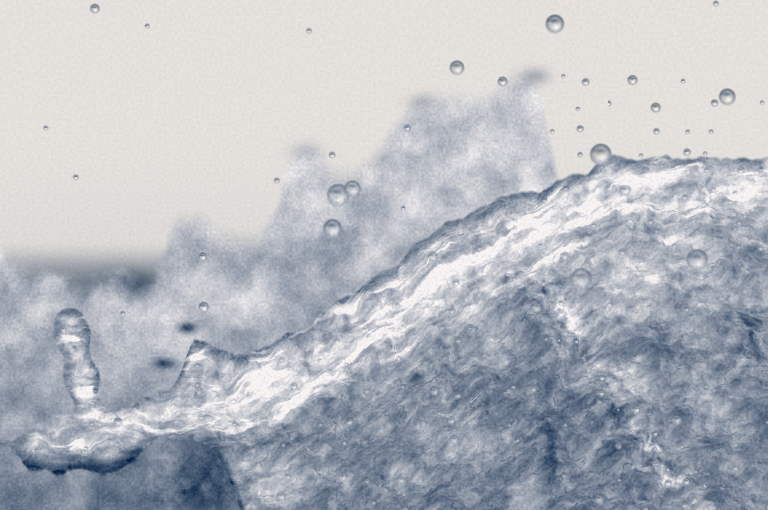
Reproduce this texture procedurally as a WebGL 1 fragment shader.

```glsl
precision highp float;
uniform vec2 u_resolution;

#define SKY_TONE .878
#define SPRAY_TONE .72
#define WATER_TONE .6
#define RIM_DARK .4
#define MOTTLE .42
#define GRAIN .1
#define SHADOW_TINT vec3(-.14, .01, .17)

vec2 hash2(vec2 p) {
  vec3 q = fract(p.xyx * vec3(.1031, .103, .0973));
  q += dot(q, q.yzx + 33.33);
  return fract((q.xx + q.yz) * q.zy);
}

float corner(vec2 i, vec2 f, vec2 o) { return dot(hash2(i + o) * 2. - 1., f - o); }

float noise(vec2 p) {
  vec2 i = floor(p), f = fract(p), w = f * f * (3. - 2. * f);
  return mix(mix(corner(i, f, vec2(0)), corner(i, f, vec2(1, 0)), w.x),
    mix(corner(i, f, vec2(0, 1)), corner(i, f, vec2(1)), w.x), w.y);
}

float fbm(vec2 p) {
  float sum = 0., amp = .6;
  for (int i = 0; i < 4; i++) {
    sum += amp * noise(p);
    p = mat2(1.6, 1.2, -1.2, 1.6) * p + 7.3;
    amp *= .55;
  }
  return sum;
}

float rise(float x, float a, float b, float h) { return h * smoothstep(a, b, x); }

float blob(vec2 p, float x, float y, float rx, float ry) {
  vec2 q = (p - vec2(x, y)) / vec2(rx, ry);
  return exp(-dot(q, q));
}

// Upper edge of the front wave
float crest(float x) {
  return .137 + rise(x, 0., .137, .05) + rise(x, .2, .333, .05)
    + rise(x, .33, .385, .09) - rise(x, .4, .46, .02) + rise(x, .46, .6, .04)
    + rise(x, .58, .68, .07) + rise(x, .67, .76, .05) + rise(x, .75, .86, .085)
    + rise(x, .84, 1.02, .068) + rise(x, 1.02, 1.15, .04) + rise(x, 1.145, 1.18, .03);
}

// Upper edge of the blurred spray
float sprayTop(float x) {
  return .48 - rise(x, 0., .2, .04) + rise(x, .28, .36, .13) - rise(x, .38, .44, .04)
    + rise(x, .5, .6, .16) - rise(x, .61, .66, .03) + rise(x, .69, .83, .14)
    + rise(x, .93, 1.02, .05) - rise(x, 1.03, 1.14, .32);
}

// Lens-like drop: dark upper rim, bright lower centre
void drop(inout float tone, vec2 p, float x, float y, float r, float strength) {
  vec2 q = (p - vec2(x, y)) / r;
  float d = length(q), aa = 1.5 / (u_resolution.y * r);
  float shade = .76 - .4 * smoothstep(.5, 1., d) * (.6 + .4 * q.y)
    - .3 * blob(q, -.1, .35, .6, .25) + .2 * blob(q, .15, -.35, .4, .4);
  tone = mix(tone, shade, strength * smoothstep(1. + aa, 1. - aa, d));
}

// Drops on a jittered grid
void scatter(inout float tone, vec2 p, float cell, float density, float strength) {
  vec2 id = floor(p / cell), k = hash2(id + 17.7);
  vec2 c = (id + .25 + .5 * hash2(id + 41. * cell)) * cell;
  if (k.y < density) drop(tone, p, c.x, c.y, cell * mix(.07, .2, k.x * k.x), strength);
}

void main() {
  vec2 p = gl_FragCoord.xy / u_resolution.y;
  float px = 1.5 / u_resolution.y, x = p.x, y = p.y;
  float soft = fbm(p * 11.), fine = fbm(p * 34. + soft * 2.);

  // Sky and dark horizon
  float tone = SKY_TONE - .03 * smoothstep(.75, .45, y);
  tone = mix(tone, .5, smoothstep(.53, .44, y));

  // Out-of-focus spray
  float spray = SPRAY_TONE - .2 * smoothstep(.38, 0., y) + .06 * smoothstep(.45, .75, y)
    + MOTTLE * soft + .1 * fine + .1 * blob(p, .34, .42, .1, .07) - .07 * blob(p, .6, .42, .18, .08);
  float haze = smoothstep(.03, -.03, y - sprayTop(x) - .08 * soft);
  tone = mix(tone, spray, haze);
  tone -= .3 * blob(p, .245, .44, .05, .025) + .2 * blob(p, 1.05, .85, .025, .016)
    + .13 * blob(p, .6, .7, .03, .02) + .12 * blob(p, .83, .8, .03, .016)
    + .5 * blob(p, .367, .357, .016, .01) + .4 * blob(p, .325, .287, .022, .01)
    + (.17 + .5 * fine) * blob(p, .37, .05, .13, .09);

  // Front water with its raised finger
  float under = .13 - rise(x, 0., .06, .055) + rise(x, .2, .34, .072) - rise(x, .4, .53, .25);
  float top = crest(x) + .018 * noise(vec2(x * 22., 3)) + .008 * noise(vec2(x * 60., 8));
  vec2 axis = vec2(.038, -.175), tip = p - vec2(.137, .365);
  float along = clamp(dot(tip, axis) / dot(axis, axis), 0., 1.);
  float finger = length(tip - axis * along) - .031 - .005 * sin(along * 13.);
  float edge = min(max((y - top) * .75, (under + .05 * soft - y) * .6), finger);
  float water = smoothstep(px, -px, edge);

  // Glints along the flow line and curling dark creases
  float flow = y - .18 - rise(x, .3, 1.35, .46);
  float streak = fbm(vec2(x * 7., flow * 30. + soft * 1.5));
  float ripple = fbm(vec2(x * 16. + 4., flow * 65. + soft * 3.));
  float swirl = fbm(p * 17. + 1.2 * vec2(streak, soft) + 5.);
  float crease = smoothstep(.07, 0., abs(swirl)) * smoothstep(-.1, .2, fine);
  float band = smoothstep(-.09 - .05 * x, -.02, flow + .05 * soft);
  float body = WATER_TONE - .08 * smoothstep(.3, 0., y) + MOTTLE * (.5 * soft + .7 * swirl)
    + .4 * fine + .22 * ripple - .14 * crease
    + .16 * blob(p, 1.27, .45, .18, .09) - .12 * blob(p, 1.1, .2, .15, .1)
    - .16 * blob(p, 1.29, .33, .06, .04) + .2 * blob(p, 1.23, .25, .05, .03)
    + .2 * blob(p, .53, .06, .07, .05) + .18 * blob(p, .93, .13, .07, .04);
  float sheet = .74 + .4 * streak + .35 * ripple + .5 * fine - .13 * crease
    + .2 * smoothstep(.05, .25, streak + .4 * ripple) + .13 * exp(-flow * flow * 400.);
  float wave = mix(body, sheet, band);
  wave -= .4 * smoothstep(-.1, .25, swirl) * blob(p, 1.48, .39, .06, .12);

  // Foam ribbon running down through the water
  float ribbon = blob(p, 1.362 - .68 * y, y, .032, 1.) * smoothstep(.48, .4, y);
  wave += ribbon * (.07 + .6 * fine);
  scatter(wave, p, .035, .9 * ribbon, .8);
  scatter(wave, p + .013, .055, .3 + .2 * band, .6);
  wave -= RIM_DARK * smoothstep(-.024, -.002, edge) * (.6 + 1.3 * streak + fine);
  tone = mix(tone, clamp(wave, .12, .95), water);

  // Airborne drops, densest at the upper right
  float air = (1. - water) * smoothstep(.15, .35, y);
  scatter(tone, p + .03, .05, .05 + .2 * smoothstep(.95, 1.4, x), air);

  // Largest drops and bubbles
  drop(tone, p, 1.088, .953, .018, .95);
  drop(tone, p, 1.426, .81, .016, .95);
  drop(tone, p, .896, .867, .014, .9);
  drop(tone, p, .652, .552, .018, .85);
  drop(tone, p, .663, .617, .022, .7);
  drop(tone, p, .691, .63, .016, .7);
  drop(tone, p, 1.178, .697, .021, .85);
  drop(tone, p, 1.139, .453, .021, .6);
  drop(tone, p, 1.367, .49, .021, .75);

  // Cool shadows, warm sky and fine grain
  float cool = max(water, haze);
  tone = clamp(tone + GRAIN * (.4 + .6 * cool) * noise(p * 190.), .08, .96);
  vec3 color = tone + SHADOW_TINT * (.84 - tone) + mix(vec3(.01, 0, -.008), vec3(0, 0, .018), cool);
  gl_FragColor = vec4(color, 1);
}
```
